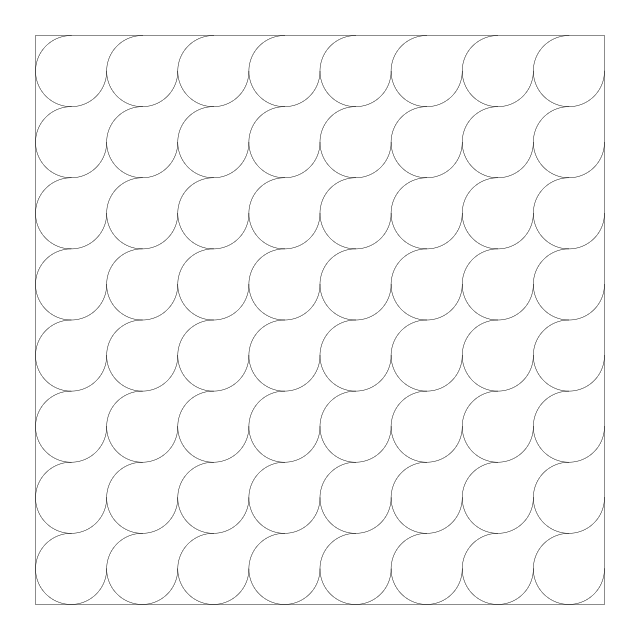
Write a WebGL 1 fragment shader that draws this pattern.

```glsl
precision highp float;

uniform vec2 u_resolution;

const float CELLS = 8.0;          // repeats across and down
const float SPAN = 9.0;           // canvas size in cells, margins included
const float LINE_WIDTH = 0.0064;  // in cells
const float RADIUS = 0.5;
const vec3 PAPER = vec3(1.0);
const vec3 INK = vec3(0.0);

// Three-quarter circle, open in the upper right quadrant
float arcDistance(vec2 p, float radius) {
  if (p.x > 0.0 && p.y > 0.0) {
    return min(length(p - vec2(radius, 0.0)), length(p - vec2(0.0, radius)));
  }
  return abs(length(p) - radius);
}

float squareOutline(vec2 p, float halfSize) {
  return abs(max(abs(p.x), abs(p.y)) - halfSize);
}

// Share of a pixel covered by a line at the given distance
float lineCoverage(float dist, float width, float pixel) {
  float high = min(dist + 0.5 * pixel, 0.5 * width);
  float low = max(dist - 0.5 * pixel, -0.5 * width);
  return max(high - low, 0.0) / pixel;
}

// 1.0 for cells inside the grid, 0.0 outside
float insideGrid(vec2 cell, float count) {
  vec2 inside = step(vec2(-0.5), cell) * step(cell, vec2(count - 0.5));
  return inside.x * inside.y;
}

// Paper left bare by the arcs of this cell and its neighbours
float bareBetweenArcs(vec2 grid, float width, float pixel) {
  float bare = 1.0;
  for (int y = -1; y <= 1; y++) {
    for (int x = -1; x <= 1; x++) {
      vec2 cell = floor(grid) + vec2(float(x), float(y));
      float dist = arcDistance(grid - cell - 0.5, RADIUS);
      bare *= 1.0 - insideGrid(cell, CELLS) * lineCoverage(dist, width, pixel);
    }
  }
  return bare;
}

void main() {
  float side = min(u_resolution.x, u_resolution.y);
  float pixel = SPAN / side;
  vec2 centered = (gl_FragCoord.xy - 0.5 * u_resolution) * pixel;
  vec2 grid = centered + 0.5 * CELLS;

  float bare = bareBetweenArcs(grid, LINE_WIDTH, pixel);
  float frame = squareOutline(centered, 0.5 * CELLS);
  bare *= 1.0 - lineCoverage(frame, LINE_WIDTH, pixel);

  gl_FragColor = vec4(mix(INK, PAPER, bare), 1.0);
}
```
